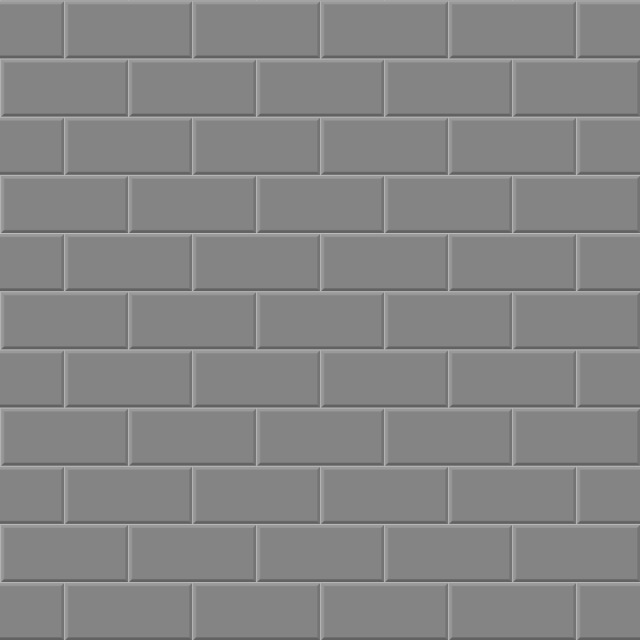
Reproduce this pattern procedurally as a WebGL 2 fragment shader.

```glsl
#version 300 es
precision highp float;

uniform vec2 u_resolution;
out vec4 outColor;

const vec2 TILE_COUNT = vec2(5.0, 11.0);
const vec2 GRID_SHIFT = vec2(0.001, -0.0012);
const float JOINT_HALF_WIDTH = 0.0008;
const float BEVEL_WIDTH = 0.0045;

const vec3 FACE_COLOR = vec3(0.518);
const vec3 JOINT_COLOR = vec3(0.73);
const vec3 TOP_COLOR = vec3(0.605);
const vec3 BOTTOM_COLOR = vec3(0.385);
const vec3 LEFT_COLOR = vec3(0.59);
const vec3 RIGHT_COLOR = vec3(0.455);

// Coverage of the positive side of an edge, smoothed over one pixel
float coverage(float dist, float pixel) {
    return clamp(dist / pixel + 0.5, 0.0, 1.0);
}

// Position inside a running-bond tile, 0 to 1 on both axes
vec2 brickCell(vec2 uv, vec2 count) {
    vec2 grid = uv * count;
    grid.x += 0.5 * (1.0 - mod(floor(grid.y), 2.0));
    return fract(grid);
}

// Colour of the nearest bevel, mitred at the corners
vec3 bevelColor(vec2 cell, vec2 inset, float pixel) {
    vec3 side = mix(LEFT_COLOR, RIGHT_COLOR, step(0.5, cell.x));
    vec3 ledge = mix(BOTTOM_COLOR, TOP_COLOR, step(0.5, cell.y));
    return mix(side, ledge, coverage((inset.x - inset.y) * 0.7071, pixel));
}

// Joint, bevel and flat face, from the outside in
vec3 tileColor(vec2 cell, vec2 tileSize, float pixel) {
    vec2 inset = min(cell, 1.0 - cell) * tileSize - JOINT_HALF_WIDTH;
    float edge = min(inset.x, inset.y);
    vec3 color = bevelColor(cell, inset, pixel);
    color = mix(color, FACE_COLOR, coverage(edge - BEVEL_WIDTH, 1.5 * pixel));
    return mix(JOINT_COLOR, color, coverage(edge, pixel));
}

void main() {
    vec2 uv = gl_FragCoord.xy / u_resolution;
    float pixel = 1.0 / min(u_resolution.x, u_resolution.y);
    vec2 cell = brickCell(uv - GRID_SHIFT, TILE_COUNT);
    outColor = vec4(tileColor(cell, 1.0 / TILE_COUNT, pixel), 1.0);
}
```
